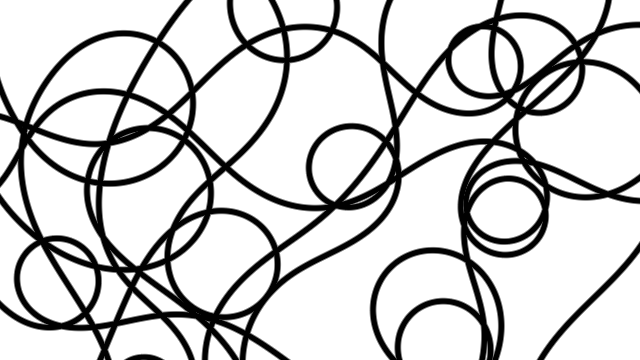
This pattern is drawn by a Shadertoy shader. Its source:

```glsl
// Tangled black pen lines with wide loops and lazy bends on white paper.
// Each line is walked in short arcs: its heading sways around a travel
// direction, makes a full turn now and then, and steers back to its lane.

const vec3 PAPER = vec3(1.0);
const vec3 INK = vec3(0.005);
const float HALF_WIDTH = 0.0084;   // all lengths in canvas heights
const float EDGE_SOFTNESS = 0.005; // width of the soft edge
const int ACROSS_LINES = 3;        // lines from left to right
const int UPRIGHT_LINES = 8;       // lines running up or down
const int MAX_STEPS = 130;
const float STEP = 0.05;
const float LOOP_PERIOD = 2.1;     // path length from loop to loop
const vec2 LOOP_SHARE = vec2(0.52, 0.92);
const vec2 SWAY_ANGLE = vec2(0.6, 1.1);
const float SWAY_FREQUENCY = 3.7;
const float STEERING = 1.2;        // pull back to the lane
const float START_MARGIN = 0.2;
const float END_MARGIN = 0.35;
const float SEED = 4.0;
const float TAU = 6.283185;

float hash(vec2 p) {
    vec3 q = fract(vec3(p.xyx) * 0.1031 + SEED * 0.137);
    q += dot(q, q.yzx + 33.33);
    return fract((q.x + q.y) * q.z);
}

// Heading relative to the travel direction after path length s.
float heading(float s, float id, float sway, float phase) {
    float u = s / LOOP_PERIOD + hash(vec2(id, 71.0));
    vec2 cell = vec2(id * 7.0 + 3.0, floor(u) + 11.0);
    float share = mix(LOOP_SHARE.x, LOOP_SHARE.y, hash(cell));
    float side = hash(cell + 40.0) < 0.5 ? -1.0 : 1.0;
    float turn = side * TAU * smoothstep(0.0, share, fract(u));
    return sway * sin(SWAY_FREQUENCY * s + phase) + turn;
}

// Squared distance to a shallow arc, seen as a bowed chord.
float arcDistance2(vec2 p, vec2 dir, float turn) {
    vec2 q = vec2(dot(p, dir), dot(p, vec2(-dir.y, dir.x)));
    float h = clamp(q.x / STEP, 0.0, 1.0);
    float bow = -0.5 * turn * STEP * h * (1.0 - h);
    vec2 gap = q - vec2(h * STEP, bow);
    return dot(gap, gap);
}

float lineDistance2(vec2 p, int index, float aspect) {
    float id = float(index);
    float sway = mix(SWAY_ANGLE.x, SWAY_ANGLE.y, hash(vec2(id, 5.0)));
    float phase = TAU * hash(vec2(id, 23.0));

    // Lane, travel direction and span of this line
    bool across = index < ACROSS_LINES;
    float lane = across ? (id + 0.5) / float(ACROSS_LINES)
        : (id - float(ACROSS_LINES) + 0.5) / float(UPRIGHT_LINES) * aspect;
    bool downward = !across && index % 2 == 1;
    float span = across ? aspect : 1.0;
    float course = across ? 0.0 : (downward ? -0.25 : 0.25) * TAU;
    vec2 travel = vec2(cos(course), sin(course));
    vec2 sideways = vec2(-travel.y, travel.x);
    vec2 start = across ? vec2(0.0, lane) : vec2(lane, downward ? 1.0 : 0.0);

    // Start outside the canvas and centre the sway on the lane
    vec2 pos = start - travel * START_MARGIN;
    pos -= sideways * sway / SWAY_FREQUENCY * cos(phase);

    float nearest = 1e3;
    float angle = heading(0.0, id, sway, phase)
        - STEERING * dot(pos - start, sideways);
    for (int i = 0; i < MAX_STEPS; i++) {
        float next = heading(float(i + 1) * STEP, id, sway, phase)
            - STEERING * dot(pos - start, sideways);
        float turn = next - angle;
        turn -= TAU * floor(turn / TAU + 0.5);
        float chord = course + angle + 0.5 * turn;
        vec2 dir = vec2(cos(chord), sin(chord));
        nearest = min(nearest, arcDistance2(p - pos, dir, turn));
        pos += dir * STEP;
        angle = next;
        if (dot(pos - start, travel) > span + END_MARGIN) break;
    }
    return nearest;
}

void mainImage(out vec4 fragColor, in vec2 fragCoord) {
    vec2 p = fragCoord / iResolution.y;
    float aspect = iResolution.x / iResolution.y;

    float nearest = 1e3;
    for (int i = 0; i < ACROSS_LINES + UPRIGHT_LINES; i++)
        nearest = min(nearest, lineDistance2(p, i, aspect));

    // Soft edge, never narrower than one pixel
    float soft = max(EDGE_SOFTNESS, 1.0 / iResolution.y);
    float edge = (sqrt(nearest) - HALF_WIDTH) / soft;
    fragColor = vec4(mix(INK, PAPER, clamp(edge + 0.5, 0.0, 1.0)), 1.0);
}
```
